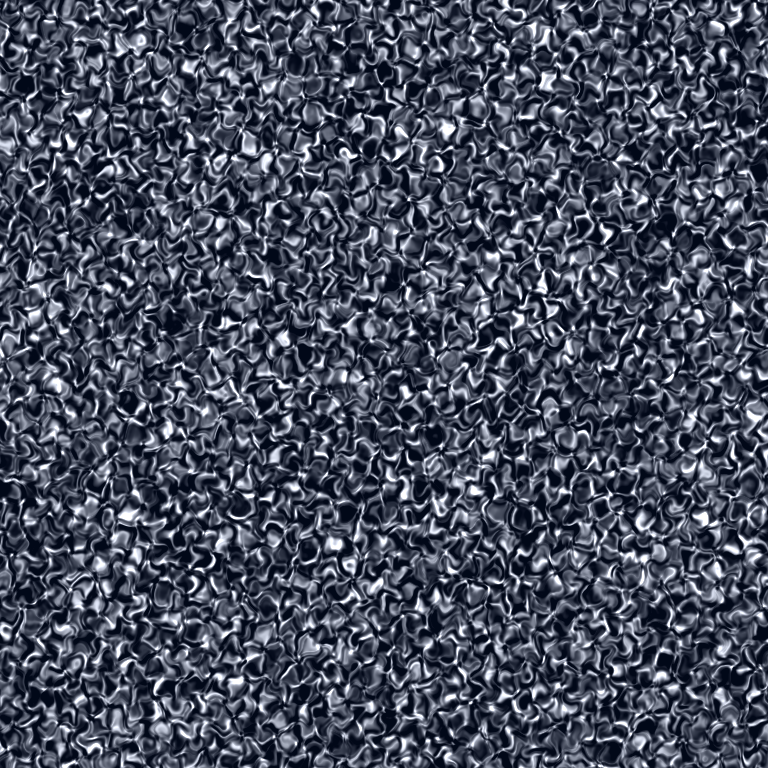
This texture is drawn by a Shadertoy shader. Its source:

```glsl
float hash(vec2 p) {
    return fract(sin(dot(p, vec2(127.1, 311.7))) * 43758.5453);
}

// Slope of a randomly turned plane through a lattice corner
float cornerSlope(vec2 cell, vec2 offset) {
    float angle = 6.2832 * hash(cell);
    return dot(vec2(cos(angle), sin(angle)), offset);
}

// Gradient noise scaled to a standard deviation near one
float noise(vec2 p) {
    vec2 i = floor(p), f = fract(p);
    vec2 w = f * f * (3.0 - 2.0 * f);
    vec2 e = vec2(1.0, 0.0);
    float low = mix(cornerSlope(i, f), cornerSlope(i + e, f - e), w.x);
    float high = mix(cornerSlope(i + e.yx, f - e.yx), cornerSlope(i + 1.0, f - 1.0), w.x);
    return 4.7 * mix(low, high, w.y);
}

mat2 rotate(float a) {
    return mat2(cos(a), sin(a), -sin(a), cos(a));
}

// Short bent grains: warped blobs, thin ridges and fine speckle
float grain(vec2 uv) {
    vec2 p = rotate(0.25) * uv * vec2(94.0, 84.0);
    p += 0.33 * vec2(noise(p * 0.62 + 17.3), noise(p * 0.62 + 61.8));

    float blobs = noise(p);
    float speckle = noise(rotate(0.9) * p * 1.75 + 33.7);
    float ridges = 0.78 - abs(noise(rotate(2.1) * p * 0.7 + 9.4));
    float patches = noise(uv * 9.0 + 5.2);

    return 0.75 * blobs + 0.42 * speckle + 0.8 * ridges + 0.08 * patches;
}

void mainImage(out vec4 fragColor, in vec2 fragCoord) {
    vec2 uv = fragCoord / iResolution.y;

    // Curved tone response: broad darks, few bright glints
    float z = clamp(grain(uv), -2.2, 2.3);
    float tone = max(0.255 + 0.25 * z + 0.055 * z * z, 0.03);

    // Cool steel tint
    vec3 steel = tone + vec3(-0.025, 0.0, 0.065);
    fragColor = vec4(clamp(steel, 0.0, 1.0), 1.0);
}
```
